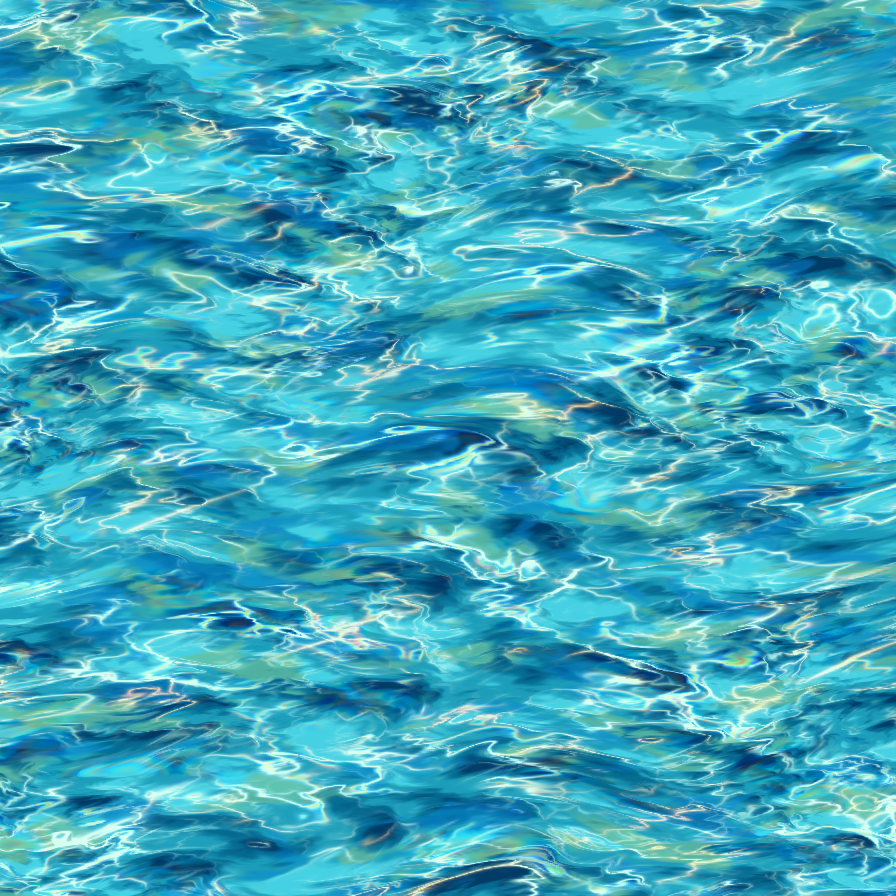
A WebGL 2 fragment shader for this texture:

```glsl
#version 300 es
precision highp float;

// Sunlit pool water: flattened swells shade the surface from deep blue to aqua,
// and bent cellular webs lay bright caustic lines over it. Each colour channel
// reads the lines at a slightly shifted level, which splits them into fringes.

uniform vec2 u_resolution;
out vec4 fragColor;

vec2 hash2(vec2 p) {
    return fract(sin(vec2(dot(p, vec2(127.1, 311.7)), dot(p, vec2(269.5, 183.3)))) * 43758.5);
}

// Layered sines, each layer bent and rotated before the next; about -0.8 to 0.8
float ripple(vec2 p) {
    float sum = 0.0, amp = 0.5;
    for (int i = 0; i < 4; i++) {
        p += 0.5 * sin(p.yx * vec2(0.9, 1.1) + vec2(1.7, 4.1) * float(i));
        sum += amp * sin(p.x + sin(0.7 * p.y)) * cos(p.y + 0.4 * p.x);
        p = mat2(0.8, 0.6, -0.6, 0.8) * p * 1.7 + 3.1;
        amp *= 0.64;
    }
    return sum;
}

// Cellular noise: zero on the borders between cells, growing inward
float web(vec2 p) {
    vec2 cell = floor(p), local = fract(p);
    float nearest = 8.0, second = 8.0;
    for (int y = -1; y <= 1; y++) {
        for (int x = -1; x <= 1; x++) {
            vec2 offset = vec2(x, y);
            float d = length(offset + hash2(cell + offset) - local);
            second = min(second, max(nearest, d));
            nearest = min(nearest, d);
        }
    }
    return second - nearest;
}

// Bright line with a short glow around level zero, one level per channel
vec3 glint(float level, vec3 shift, float width) {
    vec3 d = level - shift;
    float w = width + 0.6 * min(fwidth(level), 0.15);
    vec3 line = w * w / (w * w + d * d);
    return line * sqrt(line);
}

void main() {
    vec2 uv = gl_FragCoord.xy / u_resolution;

    // Slow bending of the whole surface
    vec2 p = uv;
    p.y += 0.010 * sin(7.0 * uv.x + 3.0 * sin(5.0 * uv.y))
         + 0.005 * sin(19.0 * uv.x - 11.0 * uv.y + 1.0);
    p.x += 0.025 * sin(11.0 * uv.y + 2.0 * sin(6.0 * uv.x));

    // Calm and choppy regions
    float region = sin(7.0 * uv.x + 2.0 * sin(5.0 * uv.y + 1.0)) * sin(9.0 * uv.y + 1.5 * sin(7.0 * uv.x));
    float choppy = smoothstep(-0.45, 0.45, region);

    // Broad lens shapes, horizontal streaks and small glitter
    float swell = ripple(p * vec2(14.0, 47.0) + 2.0);
    float chop = ripple(p * vec2(27.0, 115.0) + vec2(1.0, 1.6) * swell + 5.0);
    float glitter = ripple(p * vec2(60.0, 175.0) + 1.5 * chop + 11.0);

    // Water colour by depth
    float depth = 0.43 + 0.58 * swell + mix(0.28, 0.42, choppy) * chop + mix(0.07, 0.34, choppy) * glitter;
    vec3 color = mix(vec3(0.0, 0.23, 0.40), vec3(0.02, 0.42, 0.57), smoothstep(-0.1, 0.18, depth));
    color = mix(color, vec3(0.11, 0.62, 0.73), smoothstep(0.18, 0.44, depth));
    color = mix(color, vec3(0.27, 0.82, 0.89), smoothstep(0.52, 0.82, depth));

    // Blue reflections, green-gold sheen and faint rainbow bands
    float sky = smoothstep(0.15, 0.45, ripple(p * vec2(17.0, 52.0) + 17.0));
    color = mix(color, vec3(0.02, 0.53, 0.83), 0.5 * sky * (1.0 - smoothstep(0.45, 0.75, depth)));
    float gold = smoothstep(0.2, 0.5, ripple(p * vec2(15.0, 50.0) + 53.0));
    color = mix(color, vec3(0.42, 0.73, 0.58), 0.65 * gold * smoothstep(0.1, 0.4, depth));
    float sheen = smoothstep(0.15, 0.5, ripple(p * vec2(12.0, 38.0) + 31.0));
    color += vec3(0.12, 0.05, 0.08) * sheen * cos(6.28 * (2.2 * swell + vec3(0.0, 0.28, 0.5)));

    // Caustic lines: wide web, fine web, rims of the lenses, streak crests
    float wide = web(p * vec2(7.5, 19.0) + vec2(0.7, 0.6) * swell + vec2(0.2, 0.16) * chop);
    float fine = web(p * vec2(22.0, 52.0) + vec2(0.7, 0.8) * swell + vec2(0.5, 0.4) * chop);
    float rim = swell - 0.14 + 0.1 * chop;
    float crest = chop - 0.2 + 0.15 * glitter;
    vec3 shift = vec3(0.0, 0.4, 1.0) * 0.075 * sin(13.0 * uv.x + 19.0 * uv.y + 3.0 * swell);

    float wideGain = smoothstep(-0.35, 0.35, ripple(p * vec2(15.0, 34.0) + 9.0));
    float fineGain = mix(0.25, 1.0, choppy) * smoothstep(-0.2, 0.35, ripple(p * vec2(24.0, 62.0) + 23.0));
    float rimGain = smoothstep(-0.1, 0.4, ripple(p * vec2(13.0, 34.0) + 41.0));
    float crestGain = smoothstep(0.0, 0.5, ripple(p * vec2(16.0, 43.0) + 67.0));
    vec3 light = 0.95 * wideGain * glint(wide, shift, 0.048)
               + 0.75 * fineGain * glint(fine, shift, 0.06)
               + 0.80 * rimGain * glint(rim, shift, 0.035)
               + 0.55 * crestGain * glint(crest, shift, 0.05);

    color = mix(color, vec3(0.85, 1.0, 0.95), clamp(light, 0.0, 1.0));
    fragColor = vec4(clamp(color, 0.0, 1.0), 1.0);
}
```
